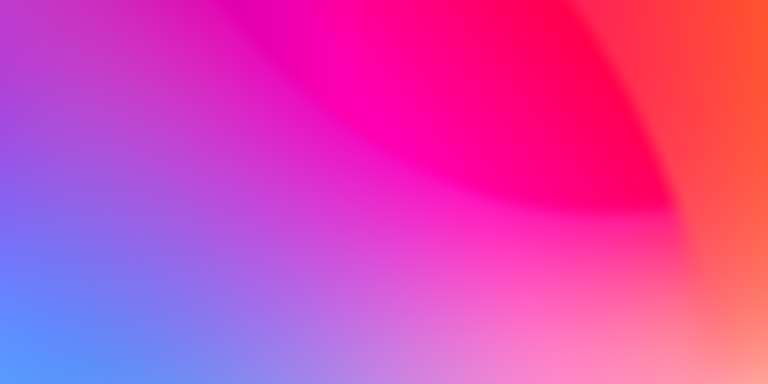
This background is drawn by a WebGL 2 fragment shader. Its source:

```glsl
#version 300 es
precision highp float;

uniform vec2 u_resolution;
out vec4 fragColor;

// Weights of a cubic through four evenly spaced knots, t in 0..3
vec4 cubicWeights(float t) {
    float a = t - 1.0, b = t - 2.0, c = t - 3.0;
    return vec4(-a * b * c / 6.0, t * b * c / 2.0, -t * a * c / 2.0, t * a * b / 6.0);
}

// Soft mesh from violet and blue to pink; down runs from the top edge
vec3 violetField(float x, float down) {
    vec4 across = cubicWeights(min(x * 1.645, 3.0));
    vec3 top = mat4x3(0.745, 0.235, 0.804, 0.894, 0.008, 0.694,
                      1.02, -0.275, 0.588, 1.0, -0.235, 0.314) * across;
    vec3 upper = mat4x3(0.635, 0.294, 0.882, 0.831, 0.188, 0.796,
                        1.03, -0.1, 0.686, 1.0, -0.16, 0.39) * across;
    vec3 lower = mat4x3(0.45, 0.463, 0.98, 0.667, 0.373, 0.894,
                        0.969, 0.255, 0.784, 1.0, 0.275, 0.47) * across;
    vec3 bottom = mat4x3(0.353, 0.608, 1.0, 0.51, 0.541, 0.941,
                         0.894, 0.518, 0.847, 1.0, 0.588, 0.667) * across;
    return clamp(mat4x3(top, upper, lower, bottom) * cubicWeights(down * 3.0), 0.0, 1.0);
}

// Saturated bowl from magenta to crimson
vec3 magentaCore(float x, float down) {
    float blue = clamp(1.125 - 0.572 * x + 0.45 * down, 0.25, 0.69);
    return vec3(mix(0.89, 1.0, smoothstep(0.6, 0.95, x)), 0.0, blue);
}

// Orange sheet that pales to peach at its foot
vec3 orangeSheet(float x, float down) {
    float u = (x - 1.5625) / 0.4375;
    float pale = 0.32 * down * down * down;
    return vec3(1.0, 0.15 + 0.18 * u + pale, 0.32 - 0.14 * u + 0.1 * down + pale);
}

void main() {
    vec2 p = gl_FragCoord.xy / u_resolution * vec2(2.0, 1.0);
    float down = 1.0 - p.y;
    vec3 color = violetField(p.x, down);

    // Curved lower rim of the bowl
    float dx = p.x - 1.5625;
    float rim = 0.555 - 0.5 * dx * dx - 0.06 * dx * dx * dx * dx;
    float inside = (rim - down) / sqrt(1.0 + dx * dx);
    color = mix(color, magentaCore(p.x, down), smoothstep(-0.03, 0.03, inside));

    // Bent edge of the sheet, softer towards the bottom
    float beyond = (p.x - 1.836 + 0.352 * p.y * p.y) / sqrt(1.0 + 0.5 * p.y * p.y);
    float softness = mix(0.03, 0.08, smoothstep(0.4, 1.0, down));
    color = mix(color, orangeSheet(p.x, down), smoothstep(-softness, softness, beyond));

    fragColor = vec4(clamp(color, 0.0, 1.0), 1.0);
}
```
